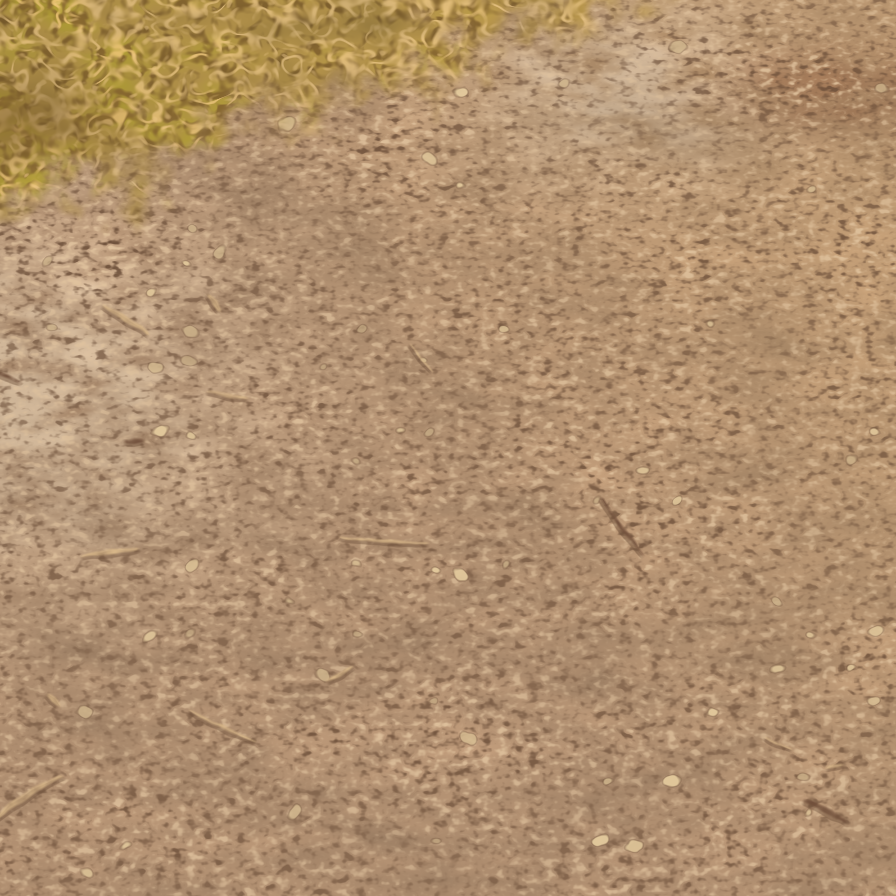
Give the GLSL for this texture, as a three.js fragment shader.

```glsl
varying vec2 vUv;

const vec3 SOIL = vec3(0.685, 0.555, 0.437);
const vec3 SOIL_WARM = vec3(0.73, 0.59, 0.44);
const vec3 SOIL_PALE = vec3(0.80, 0.70, 0.585);
const vec3 SOIL_RUST = vec3(0.58, 0.43, 0.31);
const vec3 GRAIN_DARK = vec3(0.43, 0.315, 0.23);
const vec3 GRAIN_LIGHT = vec3(0.88, 0.765, 0.62);
const vec3 PEBBLE = vec3(0.90, 0.80, 0.62);
const vec3 STRAW = vec3(0.84, 0.71, 0.53);
const vec3 TWIG = vec3(0.44, 0.31, 0.23);
const vec3 GRASS_SHADE = vec3(0.48, 0.36, 0.17);
const vec3 GRASS_OLIVE = vec3(0.70, 0.57, 0.29);
const vec3 GRASS_GREEN = vec3(0.60, 0.55, 0.16);
const vec3 GRASS_DRY = vec3(0.88, 0.74, 0.49);
const vec2 GRAIN_FREQ = vec2(58.0, 88.0);
const vec2 GRIT_FREQ = vec2(110.0, 148.0);
const float GRAIN_CONTRAST = 0.66;
const float PEBBLE_CELLS = 26.0;
const float PEBBLE_SHARE = 0.09;
const int STRAW_COUNT = 16;
const float EDGE_SOFT = 0.0018;

vec2 hash22(vec2 p) {
  vec3 q = fract(p.xyx * vec3(0.1031, 0.1030, 0.0973));
  q += dot(q, q.yzx + 33.33);
  return fract((q.xx + q.yz) * q.zy);
}

float corner(vec2 cell, vec2 f, vec2 o) {
  return dot(hash22(cell + o) * 2.0 - 1.0, f - o);
}

// Gradient noise, roughly -1 to 1
float noise(vec2 p) {
  vec2 i = floor(p), f = fract(p);
  vec2 u = f * f * f * (f * (f * 6.0 - 15.0) + 10.0);
  float low = mix(corner(i, f, vec2(0.0)), corner(i, f, vec2(1.0, 0.0)), u.x);
  float high = mix(corner(i, f, vec2(0.0, 1.0)), corner(i, f, vec2(1.0)), u.x);
  return 1.5 * mix(low, high, u.y);
}

float fbm(vec2 p) {
  return noise(p) + 0.5 * noise(p * 2.1 + 17.0) + 0.25 * noise(p * 4.3 + 41.0);
}

float patchMask(vec2 p, vec2 centre, vec2 radius) {
  vec2 d = (p - centre) / radius;
  return exp(-dot(d, d));
}

vec2 rotate(vec2 p, float a) {
  float c = cos(a), s = sin(a);
  return vec2(c * p.x + s * p.y, c * p.y - s * p.x);
}

// Broad tints of the ground, then grains and grit
vec3 soil(vec2 p) {
  float broad = fbm(p * vec2(5.0, 9.0) + 3.0);
  float streak = fbm(p * vec2(16.0, 40.0) + 60.0);
  float pale = patchMask(p, vec2(0.0, 0.56), vec2(0.25, 0.19))
    + 0.9 * patchMask(p, vec2(0.7, 0.9), vec2(0.16, 0.09));
  float rust = patchMask(p, vec2(0.93, 0.9), vec2(0.12, 0.045));
  vec3 col = mix(SOIL, SOIL_WARM, smoothstep(0.5, 1.2, p.x * 0.7 + p.y * 0.6));
  col = mix(col, SOIL_PALE, clamp(pale * (0.8 + streak), 0.0, 1.0));
  col = mix(col, SOIL_RUST, clamp(rust * (0.9 + 0.6 * streak), 0.0, 0.9));
  col *= 1.0 + 0.07 * broad + 0.06 * streak;

  vec2 q = vec2(p.x, p.y + 0.2 * p.y * p.y);
  float grain = noise(q * GRAIN_FREQ) + 0.85 * noise(q * GRIT_FREQ + 23.0);
  grain += 0.4 * noise(q * GRIT_FREQ * 1.8 + 71.0);
  float strength = GRAIN_CONTRAST * (1.0 + 0.4 * broad);
  col = mix(col, GRAIN_DARK, strength * smoothstep(0.02, 0.95, -grain));
  return mix(col, GRAIN_LIGHT, strength * smoothstep(0.06, 1.0, grain));
}

// Scattered pale stones of uneven outline, each over a thin shadow
vec3 addPebbles(vec3 col, vec2 p) {
  vec2 cell = floor(p * PEBBLE_CELLS);
  vec2 pick = hash22(cell + 211.0), shape = hash22(cell + 307.0);
  vec2 centre = (cell + 0.3 + 0.4 * hash22(cell + 401.0)) / PEBBLE_CELLS;
  vec2 d = rotate(p - centre, (shape.x - 0.4) * 1.6);
  float radius = mix(0.004, 0.0105, shape.y * shape.y) + 0.003 * noise(p * 110.0);
  float stone = length(d * vec2(1.0, 1.5)) - radius;
  float present = step(pick.x, PEBBLE_SHARE);
  col = mix(col, GRAIN_DARK, 0.45 * present * smoothstep(0.003, 0.0, stone));
  float cover = present * smoothstep(EDGE_SOFT, -EDGE_SOFT, stone);
  return mix(col, PEBBLE, cover * mix(0.5, 0.95, pick.y));
}

// Loose straws and a few dark twigs, ragged and tapering
vec3 addStraws(vec3 col, vec2 p) {
  for (int i = 0; i < STRAW_COUNT; i++) {
    vec2 id = vec2(float(i), 71.0);
    vec2 size = hash22(id + 130.0), kind = hash22(id + 260.0);
    vec2 d = rotate(p - hash22(id) * vec2(1.0, 0.74), mix(-1.0, 0.6, kind.x));
    float halfLength = mix(0.012, 0.055, size.x * size.x);
    d.y += 4.0 * (size.y - 0.5) * d.x * d.x + 0.0015 * noise(p * 60.0);
    float width = mix(0.001, 0.0038, size.y) * (1.0 - 0.6 * abs(d.x) / halfLength);
    float ends = smoothstep(halfLength, halfLength - 0.006, abs(d.x));
    float body = ends * smoothstep(width + EDGE_SOFT, width - EDGE_SOFT, abs(d.y));
    float under = ends * smoothstep(width + 0.002, width, abs(d.y + 0.003));
    col = mix(col, GRAIN_DARK, 0.45 * under);
    col = mix(col, kind.y < 0.25 ? TWIG : STRAW, body * (0.7 + 0.4 * noise(p * 90.0)));
  }
  return col;
}

// Matted blades: warped ridges, broken up over dark gaps
vec3 grass(vec2 p) {
  vec2 w = p + 0.007 * vec2(noise(p * 36.0), noise(p * 36.0 + 90.0));
  float clump = fbm(p * vec2(11.0, 18.0) + 8.0);
  float green = smoothstep(-0.2, 0.9, clump + 0.3 - 1.1 * p.x);
  vec3 col = mix(GRASS_OLIVE, GRASS_GREEN, 0.75 * green);
  float gaps = noise(w * vec2(50.0, 72.0) + 5.0) + 0.8 * noise(w * 120.0);
  col = mix(col, GRASS_SHADE, 0.9 * smoothstep(-0.2, 0.7, gaps + 0.3 * clump));
  float ridge = abs(noise(w * vec2(46.0, 62.0) + 33.0));
  float blade = smoothstep(0.22, 0.03, ridge) * smoothstep(-0.45, 0.35, noise(p * 58.0 + 12.0));
  col = mix(col, mix(GRASS_DRY, GRASS_OLIVE * 1.15, 0.5 * green), 0.9 * blade);
  col = mix(col, GRASS_DRY, 0.6 * smoothstep(0.15, 0.7, noise(w * vec2(95.0, 120.0) + 47.0)));
  float hollow = patchMask(p, vec2(0.01, 0.865), vec2(0.09, 0.04));
  return mix(col, GRASS_SHADE, 0.55 * hollow) * (1.0 + 0.14 * clump);
}

void main() {
  vec3 col = addStraws(addPebbles(soil(vUv), vUv), vUv);
  float border = vUv.y - 0.755 - 0.36 * vUv.x + 0.06 * noise(vUv * 9.0) + 0.05 * noise(vUv * 36.0);
  gl_FragColor = vec4(mix(col, grass(vUv), smoothstep(-0.035, 0.045, border)), 1.0);
}
```
